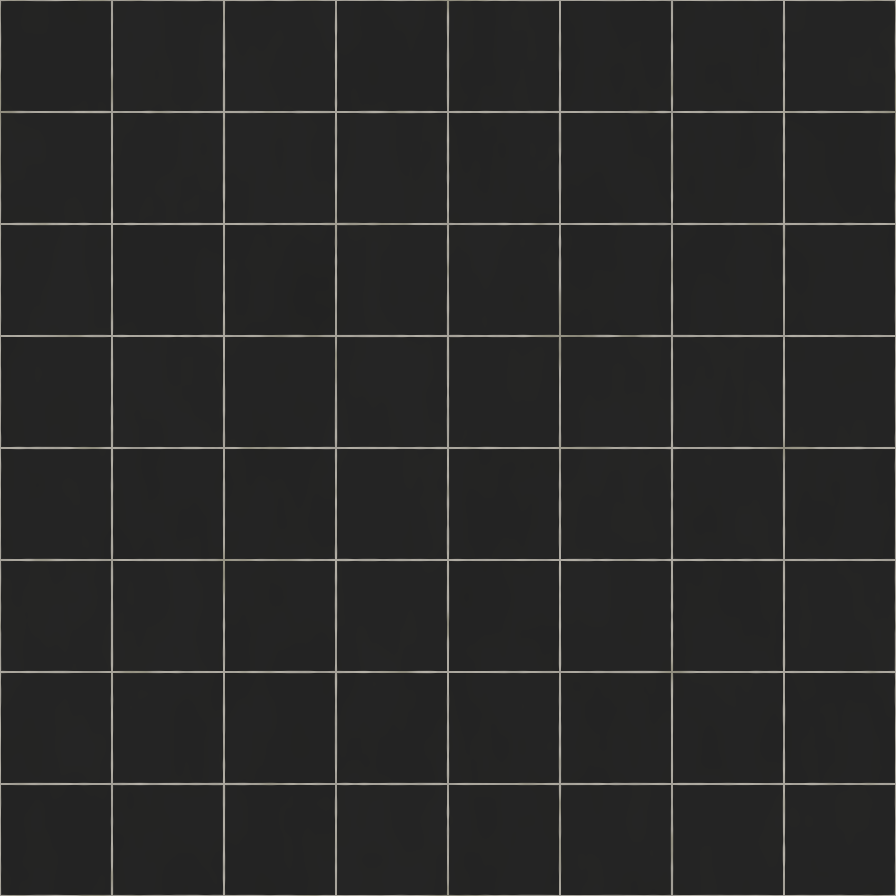
Give the GLSL for this texture, as a Shadertoy shader.

```glsl
// Square charcoal tiles in a straight grid with thin, slightly stained pale grout.

const float TILES = 8.0;               // repeats across and down
const float GROUT_WIDTH = 0.00235;     // fraction of the canvas
const float WIDTH_WEAR = 0.12;         // relative wobble of the grout width
const float GROUT_MOTTLE = 0.16;       // brightness variation along the grout
const float STAIN_AMOUNT = 0.45;
const float TILE_VARIATION = 0.006;    // tone change from tile to tile
const float SMUDGE_VARIATION = 0.010;  // faint clouding on the tile faces
const vec3 TILE_COLOR = vec3(0.141, 0.141, 0.140);
const vec3 GROUT_COLOR = vec3(0.665, 0.650, 0.615);
const vec3 STAIN_COLOR = vec3(0.46, 0.45, 0.36);

// Integer hash of a lattice cell, 0 to 1
float hash(vec2 cell, uint seed) {
    uvec2 q = uvec2(ivec2(cell));
    uint h = q.x * 1597u + q.y * 51749u + seed * 7919u;
    h = (h ^ (h >> 16)) * 73244475u;
    h = (h ^ (h >> 15)) * 73244475u;
    h ^= h >> 16;
    return float(h & 65535u) / 65535.0;
}

// Value noise that wraps after `period` cells over the unit square
float wrapNoise(vec2 uv, vec2 period, uint seed) {
    vec2 p = uv * period;
    vec2 cell = floor(p);
    vec2 f = p - cell;
    f = f * f * (3.0 - 2.0 * f);
    vec2 a = mod(cell, period);
    vec2 b = mod(cell + 1.0, period);
    float low = mix(hash(a, seed), hash(vec2(b.x, a.y), seed), f.x);
    float high = mix(hash(vec2(a.x, b.y), seed), hash(b, seed), f.x);
    return mix(low, high, f.y);
}

// Three octaves of wrapping noise
float wrapFbm(vec2 uv, vec2 period, uint seed) {
    float sum = 0.0;
    float weight = 0.5;
    for (uint i = 0u; i < 3u; i++) {
        sum += weight * wrapNoise(uv, period, seed + i);
        period *= 2.0;
        weight *= 0.5;
    }
    return sum / 0.875;
}

void mainImage(out vec4 fragColor, in vec2 fragCoord) {
    vec2 uv = fragCoord / iResolution.xy;
    vec2 pixel = 1.0 / iResolution.xy;

    // Tile faces: per-tile tone and soft upright smudges
    vec2 tile = mod(floor(uv * TILES), TILES);
    float tone = (hash(tile, 1u) - 0.5) * TILE_VARIATION;
    tone += (wrapFbm(uv, vec2(24.0, 12.0), 2u) - 0.5) * SMUDGE_VARIATION;
    vec3 color = TILE_COLOR + tone;

    // Grout: distance to the nearest line of each direction, as pixel coverage
    vec2 lineDist = (0.5 - abs(fract(uv * TILES) - 0.5)) / TILES;
    float wobble = 1.0 + WIDTH_WEAR * (2.0 * wrapNoise(uv, vec2(96.0), 6u) - 1.0);
    float halfWidth = 0.5 * GROUT_WIDTH * wobble;
    vec2 coverage = clamp(0.5 + (halfWidth - lineDist) / pixel, 0.0, 1.0)
                  * min(vec2(1.0), 2.0 * halfWidth / pixel);

    // Grout wear: fine mottling and scattered olive stains
    float mottle = wrapFbm(uv, vec2(64.0), 9u) - 0.5;
    float stain = smoothstep(0.58, 0.82, wrapFbm(uv, vec2(20.0), 14u));
    vec3 grout = mix(GROUT_COLOR, STAIN_COLOR, stain * STAIN_AMOUNT);
    grout *= 1.0 + GROUT_MOTTLE * mottle;

    color = mix(color, grout, max(coverage.x, coverage.y));
    fragColor = vec4(color, 1.0);
}
```
